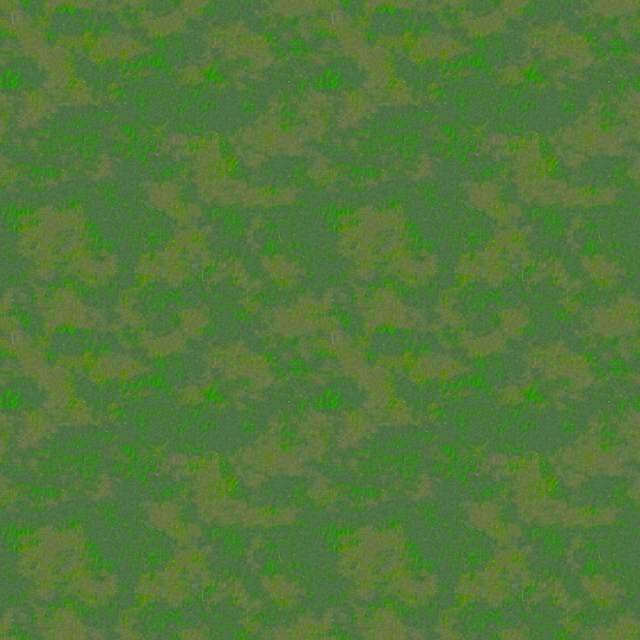
Reproduce this texture procedurally as a Shadertoy shader.

```glsl
// Mossy ground: grey-green soil with ragged olive patches, lush tufts, specks and stray straws.

const float TILES = 2.0;                        // repeats of the ground across the canvas
const vec3 SOIL = vec3(0.302, 0.445, 0.262);
const vec3 OLIVE = vec3(0.408, 0.472, 0.285);
const vec3 LUSH_GREEN = vec3(0.14, 0.59, 0.01);
const vec3 LUSH_YELLOW = vec3(0.34, 0.53, 0.00);
const vec3 STRAW = vec3(0.55, 0.63, 0.36);
const vec2 PATCH_FREQ = vec2(10.0, 13.0);       // cells per tile
const vec2 TUFT_FREQ = vec2(18.0, 30.0);
const vec2 BLADE_FREQ = vec2(140.0, 88.0);
const vec2 GRAIN_FREQ = vec2(230.0);
const float ROUGHNESS = 0.72;                   // weight ratio of successive octaves
const float SPECK_CELLS = 44.0;
const float SPECK_SHARE = 0.2;
const float SPECK_RADIUS = 0.0024;              // in tiles
const int STRAW_COUNT = 3;
const float STRAW_LENGTH = 0.04;
const float STRAW_WIDTH = 0.0011;

// Integer hash: three values in 0..1 per cell and seed
vec3 hash3(vec2 cell, float seed) {
    uvec3 v = uvec3(ivec3(vec3(cell, seed))) * 1664525u + 1013904223u;
    v.x += v.y * v.z; v.y += v.z * v.x; v.z += v.x * v.y;
    v ^= v >> 16u;
    v.x += v.y * v.z; v.y += v.z * v.x; v.z += v.x * v.y;
    return vec3(v >> 8u) / 16777216.0;
}

// Value noise that wraps after one tile
float tileNoise(vec2 tile, vec2 freq, float seed) {
    vec2 p = tile * freq;
    vec2 cell = floor(p);
    vec2 f = p - cell;
    f = f * f * (3.0 - 2.0 * f);
    vec2 a = mod(cell, freq);
    vec2 b = mod(cell + 1.0, freq);
    float low = mix(hash3(a, seed).x, hash3(vec2(b.x, a.y), seed).x, f.x);
    float high = mix(hash3(vec2(a.x, b.y), seed).x, hash3(b, seed).x, f.x);
    return mix(low, high, f.y);
}

float fbm(vec2 tile, vec2 freq, int octaves, float seed) {
    float sum = 0.0, total = 0.0, weight = 1.0;
    for (int i = 0; i < octaves; i++) {
        sum += weight * tileNoise(tile, freq, seed + float(i));
        total += weight;
        weight *= ROUGHNESS;
        freq *= 2.0;
    }
    return sum / total;
}

// Small pale dots, at most one per cell
float specks(vec2 tile, float pixel) {
    vec2 p = tile * SPECK_CELLS;
    vec2 cell = mod(floor(p), SPECK_CELLS);
    vec3 h = hash3(cell, 70.0);
    vec2 centre = 0.2 + 0.6 * h.xy;
    float dist = length(fract(p) - centre) / SPECK_CELLS;
    float radius = SPECK_RADIUS * (0.5 + 0.5 * h.x);
    float dot = 1.0 - smoothstep(radius - pixel, radius + pixel, dist);
    return dot * step(h.z, SPECK_SHARE) * (0.3 + 0.7 * h.y);
}

// Thin, slightly bent straws
float straws(vec2 tile, float pixel) {
    float cover = 0.0;
    for (int i = 0; i < STRAW_COUNT; i++) {
        vec3 h = hash3(vec2(float(i), 3.0), 80.0);
        vec2 d = fract(tile - h.xy + 0.5) - 0.5;
        float angle = mix(1.6, 2.2, h.z);
        vec2 along = vec2(cos(angle), sin(angle));
        float s = dot(d, along) / (0.5 * STRAW_LENGTH);
        float bend = 0.004 * (1.0 - s * s);
        float side = abs(dot(d, vec2(-along.y, along.x)) - bend);
        float line = 1.0 - smoothstep(STRAW_WIDTH - pixel, STRAW_WIDTH + pixel, side);
        cover = max(cover, line * (1.0 - smoothstep(0.8, 1.0, abs(s))));
    }
    return cover;
}

void mainImage(out vec4 fragColor, in vec2 fragCoord) {
    vec2 tile = fragCoord / iResolution.y * TILES;
    float pixel = 0.5 * TILES / iResolution.y;

    // Ragged olive patches on the soil
    float patchField = fbm(tile, PATCH_FREQ, 5, 10.0);
    float olive = smoothstep(0.44, 0.62, patchField);
    vec3 color = mix(SOIL, OLIVE, olive);

    // Lush tufts broken up by short upright blades
    float blade = tileNoise(tile, BLADE_FREQ, 30.0);
    float tuftField = fbm(tile, TUFT_FREQ, 4, 40.0) + 0.38 * (blade - 0.5);
    float lush = smoothstep(0.40, 1.0, tuftField);
    color = mix(color, mix(LUSH_GREEN, LUSH_YELLOW, olive), lush);

    // Fine relief and grain
    float relief = blade - tileNoise(tile + vec2(0.003, -0.003), BLADE_FREQ, 30.0);
    color *= 1.0 + relief * (0.04 + 0.26 * lush);
    color += 0.055 * (tileNoise(tile, GRAIN_FREQ, 50.0) - 0.5);

    // Scattered debris
    color = mix(color, STRAW, 0.75 * specks(tile, pixel));
    color = mix(color, STRAW, 0.6 * straws(tile, pixel));

    fragColor = vec4(clamp(color, 0.0, 1.0), 1.0);
}
```
